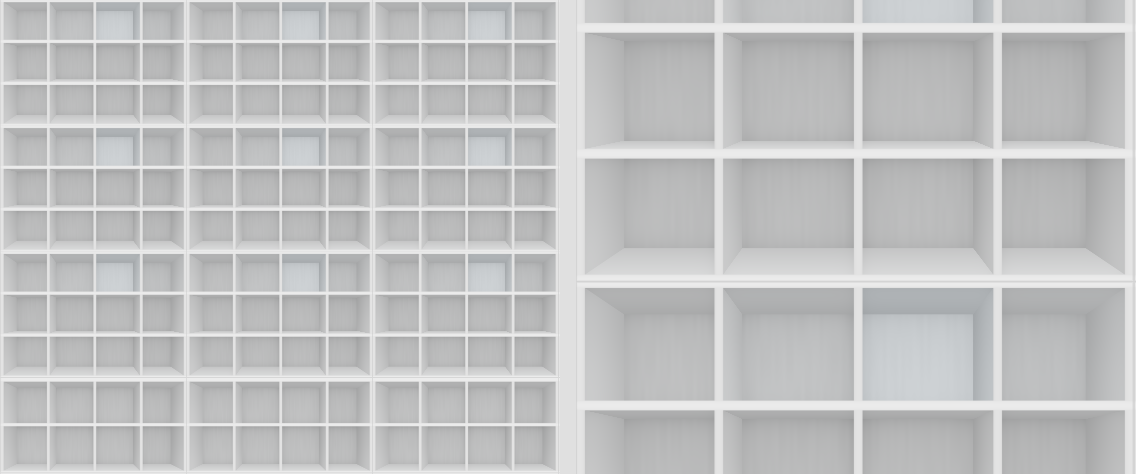
Left: the whole. Right: its middle third, enlarged.
This pattern is drawn by a Shadertoy shader. Its source:

```glsl
// White shelving wall: bays of open compartments seen in one-point perspective.

// Lengths are in bay widths, y runs downward.
const vec2  VIEW = vec2(3.012, 2.553);      // bays visible across and down
const float ORIGIN_X = 0.004;
const float UNIT_HEIGHT = 0.678;
const float LAST_UNIT = 3.0;                // lowest unit is shorter
const float LAST_HEIGHT = 0.513;
const float COLUMNS = 4.0;
const vec2  OUTER_HALF = vec2(0.016, 0.012); // half thickness of frame boards
const vec2  INNER_HALF = vec2(0.0078, 0.0088);
const vec2  INNER_SHIFT = vec2(0.006, -0.003);
const float BACK_SCALE = 0.855;             // size of the back wall over the front
const float GAP_HALF = 0.0022;

const float SHELF_TONE = 0.925;
const float POST_TONE = 0.895;
const float GAP_TONE = 0.79;
const float BACK_TONE = 0.735;
const vec3  COOL_TINT = vec3(-0.006, 0.001, 0.006);

float hash(vec2 p) {
    return fract(sin(dot(p, vec2(41.3, 289.1))) * 4375.5);
}

float noise(vec2 p) {
    vec2 i = floor(p), f = fract(p);
    f = f * f * (3.0 - 2.0 * f);
    return mix(mix(hash(i), hash(i + vec2(1, 0)), f.x),
               mix(hash(i + vec2(0, 1)), hash(i + 1.0), f.x), f.y);
}

// 1 where board j is part of the outer frame, per axis
vec2 isOuter(vec2 j, vec2 count) {
    return max(1.0 - step(0.5, j), step(count - 0.5, j));
}

vec2 boardCentre(vec2 j, vec2 count, vec2 pitch) {
    return j * pitch + INNER_SHIFT * (1.0 - isOuter(j, count));
}

vec2 boardHalf(vec2 j, vec2 count) {
    return mix(INNER_HALF, OUTER_HALF, isOuter(j, count));
}

// Inside of one compartment, with lo and hi its opening
vec3 compartment(vec2 q, vec2 lo, vec2 hi, vec2 vanish, vec2 cell, float full, float px) {
    vec2 rel = q - vanish;
    vec2 side = step(0.0, rel);
    vec2 k = abs(mix(lo, hi, side) - vanish) / max(abs(rel), 1e-4);
    float kBack = 1.0 / BACK_SCALE;
    float depth = clamp((min(k.x, k.y) - 1.0) / (kBack - 1.0), 0.0, 1.0);

    // Side walls, ceiling and floor darken toward the back
    float wall = mix(mix(0.815, 0.79, side.x), mix(0.735, 0.68, side.x), depth);
    wall -= 0.04 * (1.0 - smoothstep(lo.y, hi.y, q.y));
    float slab = mix(mix(0.73, 0.85, side.y), mix(0.665, 0.77, side.y), depth);
    float sides = mix(slab, wall, smoothstep(-2.0 * px, 2.0 * px, k.y - k.x));

    // Back wall with soft corner shading and faint vertical streaks
    vec2 f = clamp((vanish + rel * kBack - lo) / (hi - lo), 0.0, 1.0);
    vec2 corner = exp(-9.0 * f) + exp(-9.0 * (1.0 - f));
    float topRow = full * (1.0 - step(0.5, cell.y));
    float bright = topRow * exp(-1.6 * abs(cell.x - 2.0));
    float back = BACK_TONE + 0.035 * (f.y - 0.5) - 0.035 * corner.x - 0.045 * corner.y;
    back += 0.012 * topRow + 0.065 * bright + 0.015 * (1.0 - full);
    back -= 0.012 * step(2.5, cell.x);
    back += 0.012 * (noise(q * vec2(150.0, 14.0)) - 0.5);

    float onBack = smoothstep(-2.0 * px, 2.0 * px, min(k.x, k.y) - kBack);
    vec3 color = vec3(mix(sides, back, onBack)) + COOL_TINT * (0.3 + 2.0 * bright);

    // Contact shadow under the shelf above and beside the dividers
    float shade = 0.045 * exp(-(q.y - lo.y) / 0.014);
    shade += 0.025 * exp(-min(q.x - lo.x, hi.x - q.x) / 0.010);
    return color - min(shade, 0.07);
}

void mainImage(out vec4 fragColor, in vec2 fragCoord) {
    vec2 uv = fragCoord / iResolution.xy;
    vec2 p = vec2(uv.x, 1.0 - uv.y) * VIEW - vec2(ORIGIN_X, 0.0);
    float px = VIEW.x / iResolution.x;

    // Repeat bays across and units down
    float unit = min(floor(p.y / UNIT_HEIGHT), LAST_UNIT);
    float full = 1.0 - step(LAST_UNIT, unit);
    vec2 size = vec2(1.0, mix(LAST_HEIGHT, UNIT_HEIGHT, full));
    vec2 count = vec2(COLUMNS, 2.0 + full);
    vec2 pitch = size / count;
    vec2 q = vec2(fract(p.x), p.y - unit * UNIT_HEIGHT);

    // Find the compartment and its opening
    vec2 shift = INNER_SHIFT * step(pitch * 0.5, q) * step(q, size - pitch * 0.5);
    vec2 cell = clamp(floor((q - shift) / pitch), vec2(0.0), count - 1.0);
    vec2 lo = boardCentre(cell, count, pitch) + boardHalf(cell, count);
    vec2 hi = boardCentre(cell + 1.0, count, pitch) - boardHalf(cell + 1.0, count);
    lo.y += 0.010 * (1.0 - full) * (1.0 - step(0.5, cell.y));
    vec3 color = compartment(clamp(q, lo, hi), lo, hi, size * 0.5, cell, full, px);

    // Front edges: posts first, shelves over them
    vec2 d = max(lo - q, q - hi);
    vec2 board = smoothstep(-0.7 * px, 0.7 * px, d);
    vec2 bevel = 0.035 * exp(-max(d, 0.0) / 0.003);
    color = mix(color, vec3(POST_TONE - bevel.x), board.x);
    color = mix(color, vec3(SHELF_TONE - bevel.y), board.y);

    // Seams between neighbouring bays and units
    vec2 seam = vec2(min(q.x, 1.0 - q.x), min(q.y, abs(size.y - q.y)));
    vec2 gap = 1.0 - smoothstep(GAP_HALF - 0.5 * px, GAP_HALF + 0.5 * px, seam);
    float unitGap = gap.y * mix(0.7, 0.25, step(unit, LAST_UNIT - 1.5));
    color = mix(color, vec3(GAP_TONE), max(gap.x * 0.6, unitGap));
    fragColor = vec4(color, 1.0);
}
```
